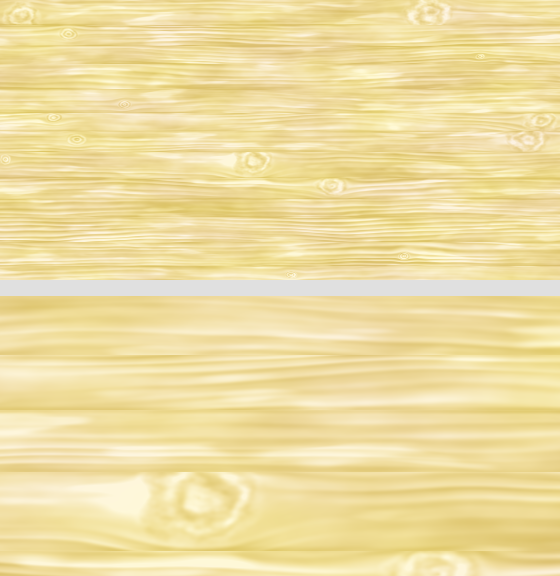
Top, the full canvas; bottom, a detail of the centre.
This texture is drawn by a Shadertoy shader. Its source:

```glsl
// Pale pine boards stacked in horizontal strips, with flowing grain and knots.
// Grain lines are contours of a field warped by gradient noise and parted
// around the knots; long streaks, fibres and blotches vary the tone.

const float TAU = 6.2831853;

vec2 hash2(vec2 cell) {
    uvec2 q = uvec2(ivec2(cell)) * uvec2(1597334677u, 3812015801u);
    uint n = (q.x ^ q.y) * 1597334677u;
    n = (n ^ (n >> 15)) * 2246822519u;
    n ^= n >> 13;
    return vec2(n & 65535u, n >> 16) / 65535.0;
}

float gradientDot(vec2 cell, vec2 offset) {
    float angle = TAU * hash2(cell).x;
    return dot(vec2(cos(angle), sin(angle)), offset);
}

// Gradient noise, roughly -0.7 to 0.7
float noise(vec2 p) {
    vec2 i = floor(p), f = p - i;
    vec2 u = f * f * f * (f * (f * 6.0 - 15.0) + 10.0);
    vec2 e = vec2(0.0, 1.0);
    return mix(mix(gradientDot(i, f), gradientDot(i + e.yx, f - e.yx), u.x),
               mix(gradientDot(i + e.xy, f - e.xy), gradientDot(i + 1.0, f - 1.0), u.x), u.y);
}

float fbm(vec2 p) {
    return noise(p) + 0.5 * noise(p * 2.03 + 17.0) + 0.25 * noise(p * 4.1 + 41.0);
}

vec3 pineColor(float tone, float warmth) {
    vec3 dark = vec3(0.865, 0.765, 0.425);
    vec3 middle = vec3(0.943, 0.867, 0.615);
    vec3 light = vec3(0.995, 0.965, 0.86);
    vec3 wood = tone < 0.5 ? mix(dark, middle, tone * 2.0) : mix(middle, light, tone * 2.0 - 1.0);
    return wood + warmth * vec3(-0.005, -0.017, 0.032);
}

void mainImage(out vec4 fragColor, in vec2 fragCoord) {
    vec2 p = fragCoord / iResolution.y;

    // Boards of slightly uneven height
    float row = p.y * 12.8 + 0.25 + 0.12 * sin(p.y * 23.0);
    float board = floor(row);
    float across = row - board;
    vec2 seed = hash2(vec2(board, 7.0));
    vec2 g = p + vec2(seed.x * 37.0, board * 3.0);

    // Knots: a pale patch with rings that pushes the grain aside
    float knotMask = 0.0, knotTone = 0.0, parted = 0.0;
    for (int k = 0; k < 2; k++) {
        vec2 place = hash2(vec2(board, 20 + k));
        vec2 kind = hash2(vec2(board, 40 + k));
        float radius = mix(0.022, 0.095, kind.x * kind.x);
        float present = step(0.4, kind.y);
        vec2 d = vec2(p.x - place.x * 2.0, (across - mix(0.25, 0.75, place.y)) / 12.8);
        vec2 q = d * vec2(1.0, 1.5) / radius;
        float dist = length(q) + 0.3 * fbm(g * vec2(14.0, 22.0));
        float mask = present * smoothstep(1.15, 0.6, dist);
        float rings = 0.66 + 0.24 * sin(dist * 15.0 + kind.y * 9.0) + 0.6 * fbm(g * vec2(24.0, 36.0));
        knotTone = mix(knotTone, rings, step(knotMask, mask));
        knotMask = max(knotMask, mask);
        parted -= present * 0.7 * d.y * exp(-0.5 * dot(q, q));
    }

    // Warped grain lines, bold in some boards and faint in others
    float level = g.y + parted + 0.035 * noise(g * vec2(1.3, 5.0))
                + 0.006 * noise(g * vec2(6.0, 18.0));
    float wave = TAU * (level * mix(48.0, 84.0, seed.y) + 0.8 * noise(vec2(g.x * 0.8, level * 28.0)));
    float lines = sin(wave + 0.45 * sin(wave));
    float strength = mix(0.09, 0.36, seed.x) * smoothstep(-0.4, 0.35, noise(g * vec2(1.3, 9.0) + 5.0));

    // Streaks, fibres and soft blotches
    float streaks = fbm(vec2(g.x * 1.3, level * 32.0));
    float fibres = noise(vec2(g.x * 8.0, level * 95.0));
    float blotches = fbm(g * vec2(2.8, 9.0) + 9.0);
    float mottle = fbm(vec2(g.x * 11.0, level * 30.0) + 70.0);
    float flecks = smoothstep(0.15, 0.5, fbm(vec2(g.x * 4.0, level * 24.0) + 30.0));

    float tone = 0.45 + 0.24 * (hash2(vec2(board, 3.0)).x - 0.5);
    tone += strength * lines + 0.38 * streaks + 0.18 * fibres + 0.34 * blotches;
    tone += 0.14 * mottle + 0.32 * flecks;
    tone = mix(tone, knotTone, knotMask * 0.85);

    // Broken seams: a thin dark line with a soft ochre shade on one side
    float edge = min(across, 1.0 - across);
    float wear = 0.6 + 1.2 * noise(vec2(p.x * 2.5, floor(row + 0.5) * 5.3));
    tone -= wear * (0.34 * smoothstep(0.09, 0.01, edge) + 0.14 * smoothstep(0.3, 0.0, across));

    float warmth = clamp(1.6 * fbm(p * vec2(2.5, 9.0) + 60.0), -1.0, 1.0);
    fragColor = vec4(pineColor(clamp(tone, 0.0, 1.0), warmth), 1.0);
}
```
